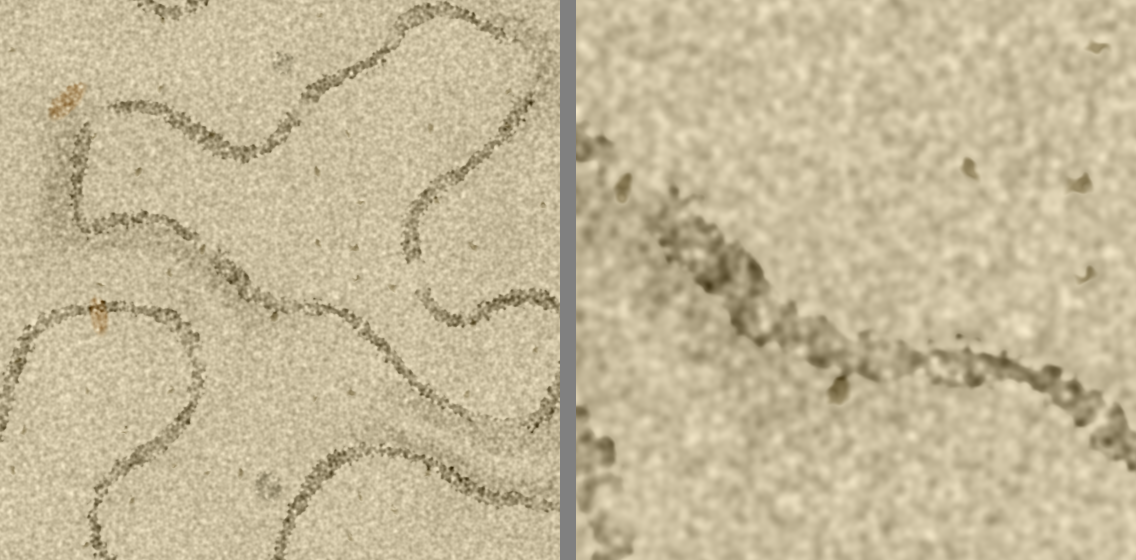
Left, the full canvas; right, a detail of the centre.
Reproduce this texture procedurally as a WebGL 1 fragment shader.

```glsl
precision highp float;
uniform vec2 u_resolution;

const float TAU = 6.2831853;
const vec3 PAPER = vec3(0.795, 0.747, 0.625);
const vec3 UMBER_ABSORB = vec3(0.08, 0.15, 0.21);
const vec3 GREY_ABSORB = vec3(0.16, 0.155, 0.15);
const vec3 FLECK_ABSORB = vec3(0.26, 0.27, 0.30);

float hash(vec2 p) {
  vec3 q = fract(p.xyx * vec3(0.1031, 0.1030, 0.0973));
  q += dot(q, q.yzx + 33.33);
  return fract((q.x + q.y) * q.z);
}

vec2 gradientAt(vec2 cell) {
  float a = TAU * hash(cell);
  return vec2(cos(a), sin(a));
}

float gradientNoise(vec2 p) {
  vec2 i = floor(p), f = p - i;
  vec2 u = f * f * f * (f * (f * 6.0 - 15.0) + 10.0);
  vec2 e = vec2(0.0, 1.0);
  float a = dot(gradientAt(i), f);
  float b = dot(gradientAt(i + e.yx), f - e.yx);
  float c = dot(gradientAt(i + e.xy), f - e.xy);
  float d = dot(gradientAt(i + e.yy), f - e.yy);
  return mix(mix(a, b, u.x), mix(c, d, u.x), u.y);
}

vec2 rotate(vec2 p, float angle) {
  float c = cos(angle), s = sin(angle);
  return vec2(c * p.x + s * p.y, c * p.y - s * p.x);
}

// Short fibres lying in several directions
float fibres(vec2 p, vec2 frequency) {
  float sum = 0.0;
  for (int k = 0; k < 5; k++) {
    float layer = float(k);
    vec2 q = rotate(p, layer * TAU / 10.0 + 0.3);
    sum += gradientNoise(q * frequency + 37.0 * layer + 300.0);
  }
  return sum;
}

// Smooth terrain whose level line is the drawn outline
float terrain(vec2 p) {
  vec2 warp = vec2(gradientNoise(p * 4.0 + 61.0), gradientNoise(p * 4.0 + 83.0));
  return gradientNoise((p + 0.07 * warp) * 2.9 + vec2(21.4, 47.7)) - 0.03;
}

float signedLineDistance(vec2 p, float level) {
  vec2 e = vec2(0.003, 0.0);
  vec2 slope = vec2(terrain(p + e.xy), terrain(p + e.yx)) - level;
  slope /= e.x;
  return level / sqrt(dot(slope, slope) + 0.02);
}

// At most one turned, elongated spot in each grid cell
float spots(vec2 p, float cells, float chance, float radius, float stretch, float seed, float soft) {
  vec2 g = p * cells;
  vec2 id = floor(g) + seed;
  vec2 centre = 0.3 + 0.4 * vec2(hash(id + 5.3), hash(id + 9.7));
  vec2 d = rotate((fract(g) - centre) / cells, TAU * hash(id + 2.1));
  float r = radius * mix(0.6, 1.0, hash(id + 7.9));
  float dist = length(d * vec2(1.0 / stretch, 1.0)) - r;
  return (1.0 - smoothstep(-soft, soft, dist)) * step(hash(id), chance);
}

void main() {
  float pixel = 1.0 / min(u_resolution.x, u_resolution.y);
  vec2 p = gl_FragCoord.xy * pixel;

  // Paper grain and broad mottling
  float grain = fibres(p, vec2(62.0, 145.0));
  float coarse = gradientNoise(p * 38.0 + 140.0);
  float cloud = gradientNoise(p * 5.0 + 11.0) + 0.6 * gradientNoise(p * 13.0 + 29.0);
  float tone = 0.083 * grain + 0.035 * coarse + 0.035 * cloud;

  // Crumbly outline with changing width and occasional gaps
  float level = terrain(p);
  float side = signedLineDistance(p, level);
  float rough = 0.004 * grain + 0.007 * coarse;
  float halfWidth = 0.0115 + 0.011 * gradientNoise(p * 6.0 + 51.0);
  float soft = 0.0022 + pixel;
  float line = 1.0 - smoothstep(-soft, soft, abs(side) + rough - halfWidth);
  float gaps = smoothstep(-0.36, -0.22, gradientNoise(p * 7.0 + 91.0) + 0.1 * coarse);
  float ink = line * gaps * (0.85 + 0.6 * gradientNoise(p * 16.0 + 17.0));
  tone -= ink * (0.2 - 0.11 * grain);

  // Grey wash along one side of the outline
  float wash = smoothstep(0.0, 0.012, side) * (1.0 - smoothstep(0.03, 0.15, side));
  wash *= smoothstep(-0.05, 0.3, gradientNoise(p * 2.6 + 71.0));
  tone -= wash * (0.075 - 0.03 * grain);

  // Stains and tiny flecks
  vec2 ragged = p + 0.004 * vec2(coarse, grain);
  float umber = spots(ragged, 3.0, 0.22, 0.02, 2.2, 13.0, soft);
  float grey = spots(ragged, 3.0, 0.2, 0.026, 1.1, 43.0, soft);
  float fleck = spots(ragged, 15.0, 0.16, 0.0045, 1.5, 75.0, 0.0015 + pixel);
  float patchy = 0.75 - 0.35 * grain;

  vec3 colour = PAPER + tone;
  colour -= patchy * (umber * UMBER_ABSORB + grey * GREY_ABSORB);
  colour -= fleck * FLECK_ABSORB * 0.8;
  gl_FragColor = vec4(clamp(colour, 0.0, 1.0), 1.0);
}
```
